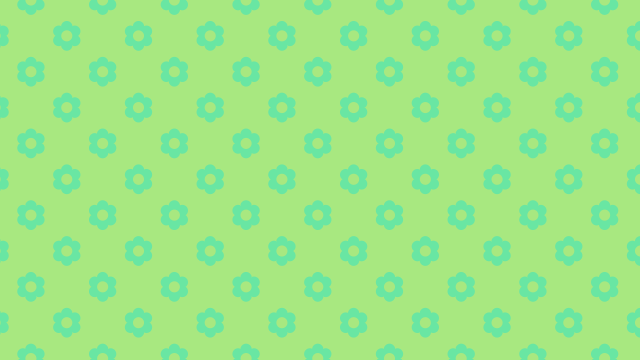
Write a Shadertoy shader that draws this pattern.

```glsl
// Staggered rows of flat six-petal flowers with open centres on a lime ground.

const float CELL = 0.1992; // spacing of flowers in a row, in canvas heights

// Offset to the nearest flower of a lattice with a flower at each cell corner and centre.
vec2 nearestFlower(vec2 p) {
    vec2 corner = fract(p + 0.5) - 0.5;
    vec2 centre = fract(p) - 0.5;
    return dot(corner, corner) < dot(centre, centre) ? corner : centre;
}

// Signed distance to six round petals around a circular hole.
float flowerDistance(vec2 p) {
    vec2 q = abs(p); // mirror symmetry leaves only two petals to test
    float upright = length(q - 0.128 * vec2(0.0, 1.0));
    float slanted = length(q - 0.128 * vec2(0.866, 0.5));
    float petals = min(upright, slanted) - 0.0793;
    float hole = length(p) - 0.077;
    return max(petals, -hole);
}

void mainImage(out vec4 fragColor, in vec2 fragCoord) {
    // Cell units, anchored to a flower on the top edge
    vec2 p = (fragCoord - vec2(0.0, iResolution.y)) / iResolution.y;
    p = (p - vec2(0.0859, 0.0)) / CELL;

    // Edge smoothing one pixel wide
    float pixel = 1.0 / (CELL * iResolution.y);
    float coverage = clamp(0.5 - flowerDistance(nearestFlower(p)) / pixel, 0.0, 1.0);

    vec3 lime = vec3(0.66, 0.91, 0.50);
    vec3 mint = vec3(0.41, 0.90, 0.64);
    fragColor = vec4(mix(lime, mint, coverage), 1.0);
}
```
